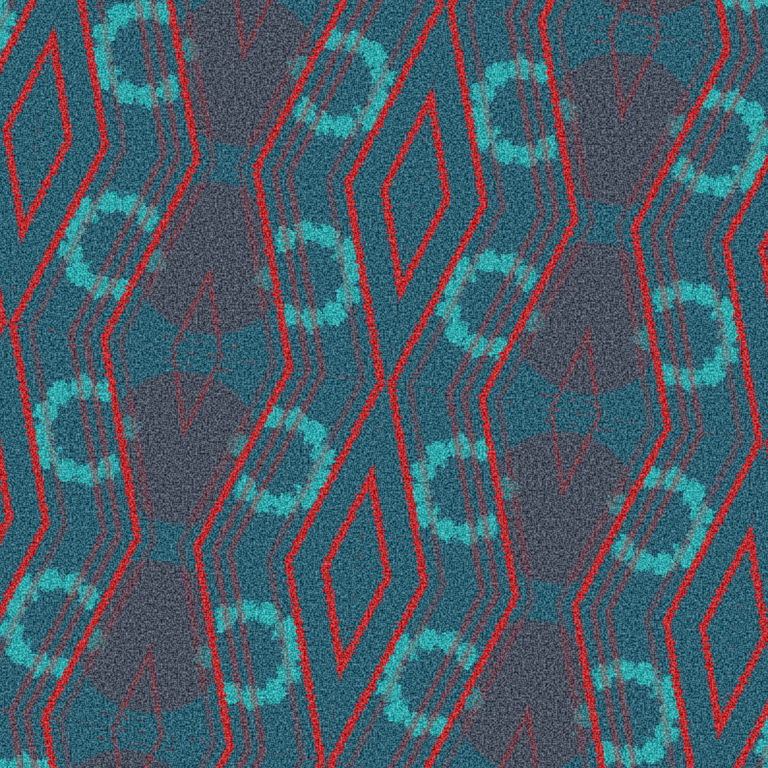
Give the GLSL for this pattern, as a three.js fragment shader.

```glsl
// Tilted zigzag bands with nested diamonds, tile wreaths and dusky discs, all under a fine grain.
varying vec2 vUv;

const vec3 TEAL = vec3(0.175, 0.375, 0.44);
const vec3 DUSK = vec3(0.285, 0.315, 0.37);
const vec3 TURQUOISE = vec3(0.19, 0.66, 0.67);
const vec3 RED = vec3(0.77, 0.16, 0.17);

const vec2 CENTRE = vec2(0.5026, 0.5013); // a crossing of the zigzags
const float PERIOD = 0.4985;              // repeat, in canvas widths
const float TILT = 0.156;                 // radians

// Lengths below are in repeats.
const float SOFT = 0.004;
const float PINCH = 0.013;      // half gap where zigzags meet
const float SLOPE = 0.334;      // sideways run of the zigzag
const float BAND = 0.2415;      // from inner to outer red line
const float RED_HALF = 0.0098;
const float FAINT_HALF = 0.0088;
const float FAINT_MIX = 0.38;
const float DISC_RADIUS = 0.2;
const vec2 WREATH_CENTRE = vec2(0.242, 0.245);
const float WREATH_RADIUS = 0.115;
const float WREATH_TURN = -0.23;
const float TILE_SIZE = 0.029;
const float ROUGHNESS = 0.011;
const float GRAIN = 0.27;

vec2 gradient(vec2 cell) {
  vec3 h = fract(cell.xyx * vec3(0.1031, 0.1030, 0.0973));
  h += dot(h, h.yzx + 33.33);
  float angle = 6.28318 * fract((h.x + h.y) * h.z);
  return vec2(cos(angle), sin(angle));
}

float gradientNoise(vec2 p) {
  vec2 i = floor(p), f = fract(p);
  vec2 w = f * f * f * (f * (f * 6.0 - 15.0) + 10.0);
  vec2 r = vec2(1.0, 0.0);
  float low = mix(dot(gradient(i), f), dot(gradient(i + r), f - r), w.x);
  float high = mix(dot(gradient(i + r.yx), f - r.yx), dot(gradient(i + 1.0), f - 1.0), w.x);
  return mix(low, high, w.y);
}

vec2 noisePair(vec2 p) {
  return vec2(gradientNoise(p), gradientNoise(p + 71.3));
}

float fill(float d) {
  return 1.0 - smoothstep(-SOFT, SOFT, d);
}

float stroke(float d, float halfWidth) {
  return fill(abs(d) - halfWidth);
}

float diamond(vec2 p, vec2 size) {
  p = abs(p);
  return (p.x / size.x + p.y / size.y - 1.0) * size.x * size.y / length(size);
}

float hexagon(vec2 p, float apothem) {
  p = abs(p);
  return max(p.y, dot(p, vec2(0.866, 0.5))) - apothem;
}

// Ring of twelve tiles; the places either side of the outer tile stay empty.
float wreath(vec2 p) {
  float d = 1.0;
  for (int k = 0; k < 12; k++) {
    if (k == 1 || k == 11) continue;
    float angle = WREATH_TURN + float(k) * 0.523599;
    vec2 axis = vec2(cos(angle), sin(angle));
    vec2 local = vec2(dot(p, axis), dot(p, vec2(-axis.y, axis.x)));
    d = min(d, hexagon(local - vec2(WREATH_RADIUS, 0.0), TILE_SIZE));
  }
  return d;
}

void main() {
  // Tilted grid, folded into one quarter of the repeat
  float c = cos(TILT), s = sin(TILT);
  vec2 d = (vUv - CENTRE) / PERIOD;
  vec2 grid = vec2(d.x * c - d.y * s, d.x * s + d.y * c);
  grid += ROUGHNESS * noisePair(vUv * 210.0);
  vec2 q = abs(fract(grid + 0.5) - 0.5);

  float across = (q.x - PINCH - SLOPE * q.y) / sqrt(1.0 + SLOPE * SLOPE);
  float scale = 1.0 / sqrt(1.0 + SLOPE * SLOPE);
  float corridor = fill(BAND * scale - across);

  // Discs in the outer corridor
  float disc = fill(length(q - vec2(0.5, 0.25)) - DISC_RADIUS) * corridor;
  vec3 color = mix(TEAL, DUSK, disc);

  // Wreaths with ragged tiles and stray chips
  vec2 ring = q - WREATH_CENTRE + 0.017 * noisePair(q * 48.0);
  float tiles = fill(wreath(ring));
  float chips = stroke(length(ring) - 0.142, 0.006)
    * smoothstep(0.12, 0.25, gradientNoise(q * 62.0 + 9.0)) * step(0.0, ring.x);
  color = mix(color, TURQUOISE, max(tiles, 0.6 * chips) * mix(1.0, 0.48, corridor));

  // Faint companion lines and corridor diamonds
  float faint = stroke(across - 0.050 * scale, FAINT_HALF) * 0.7;
  faint = max(faint, stroke(across - 0.154 * scale, FAINT_HALF));
  faint = max(faint, stroke(across - 0.193 * scale, FAINT_HALF));
  faint = max(faint, stroke(across - 0.285 * scale, FAINT_HALF) * 0.6);
  faint = max(faint, stroke(diamond(q - vec2(0.5, 0.0), vec2(0.063, 0.209)), 0.006));

  // Broken dashes along the mirror axes
  float dashes = max(stroke(q.y, 0.002), stroke(q.y - 0.032, 0.002) * step(0.4, q.x));
  dashes = max(dashes, stroke(q.x, 0.002) * 0.5);
  faint = max(faint, 1.5 * dashes * smoothstep(0.0, 0.2, gradientNoise(grid * 38.0)));
  color = mix(color, RED, faint * FAINT_MIX);

  // Strong zigzags and inner diamonds
  float strong = max(stroke(across, RED_HALF), stroke(across - BAND * scale, RED_HALF));
  strong = max(strong, stroke(diamond(q - vec2(0.0, 0.5), vec2(0.083, 0.255)), RED_HALF));
  color = mix(color, RED, strong * 0.95);

  // Grain
  float grain = gradientNoise(vUv * 397.0) + 0.5 * gradientNoise(vUv * 190.0 + 5.0);
  gl_FragColor = vec4(clamp(color + GRAIN * grain, 0.0, 1.0), 1.0);
}
```
